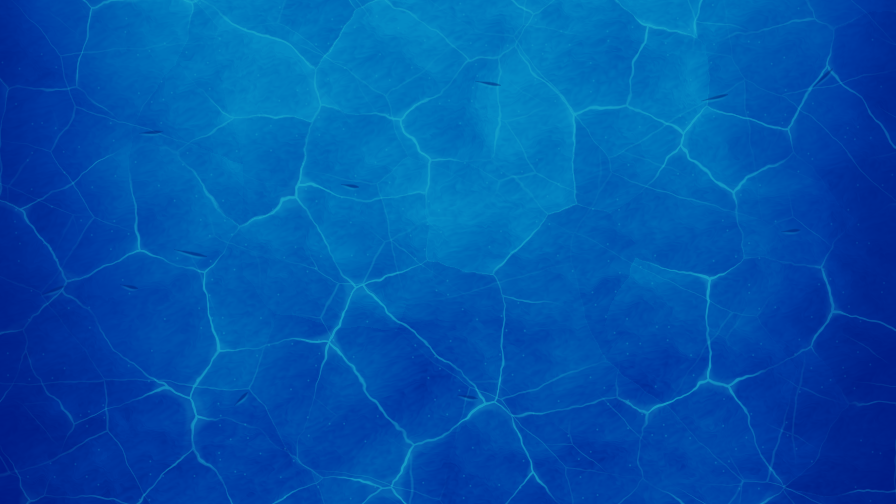
A Shadertoy shader for this texture:

```glsl
// Draws a sheet of deep blue cracked ice with thin cyan veins and dark sides.

const float CELL_DENSITY = 4.9;    // large plates per canvas height
const float SHARD_DENSITY = 3.6;   // faint overlapping shards
const float SPLINTER_DENSITY = 8.0; // finest broken cracks
const float JITTER = 1.0;
const float VEIN_WIDTH = 0.0011;   // in canvas heights
const float VEIN_STRENGTH = 0.66;
const float WEB_STRENGTH = 0.42;
const float CLOUD_STRENGTH = 0.17;
const float WISP_STRENGTH = 0.14;
const float GRAIN_STRENGTH = 0.05;
const float SPECK_DENSITY = 42.0;
const float SLIT_DENSITY = 4.6;
const float TOP_TONE = 0.505;
const float BOTTOM_TONE = 0.262;
const float SIDE_TONE = 0.09;
const vec3 VEIN_COLOR = vec3(0.10, 0.66, 0.80);
const vec3 SLIT_COLOR = vec3(0.0, 0.13, 0.47);

vec2 hash2(vec2 p) {
    vec3 q = fract(vec3(p.xyx) * vec3(0.1031, 0.1030, 0.0973));
    q += dot(q, q.yzx + 33.33);
    return fract((q.xx + q.yz) * q.zy);
}

float gradientNoise(vec2 p) {
    vec2 i = floor(p), f = fract(p);
    vec2 u = f * f * f * (f * (f * 6.0 - 15.0) + 10.0);
    vec2 e = vec2(0.0, 1.0);
    float a = dot(hash2(i) * 2.0 - 1.0, f);
    float b = dot(hash2(i + e.yx) * 2.0 - 1.0, f - e.yx);
    float c = dot(hash2(i + e.xy) * 2.0 - 1.0, f - e.xy);
    float d = dot(hash2(i + e.yy) * 2.0 - 1.0, f - e.yy);
    return mix(mix(a, b, u.x), mix(c, d, u.x), u.y);
}

float fbm(vec2 p) {
    float sum = 0.0, amplitude = 0.6;
    for (int i = 0; i < 5; i++) {
        sum += amplitude * gradientNoise(p);
        p = mat2(1.6, 1.2, -1.2, 1.6) * p + 7.3;
        amplitude *= 0.55;
    }
    return sum;
}

// Returns border distance, rounded border distance, cell id and facet slope.
vec4 plates(vec2 p, float roundness) {
    vec2 cell = floor(p), f = fract(p), nearest = vec2(0.0), home = vec2(0.0);
    float best = 8.0;
    for (int y = -1; y <= 1; y++)
    for (int x = -1; x <= 1; x++) {
        vec2 g = vec2(x, y);
        vec2 r = g + 0.5 + JITTER * (hash2(cell + g) - 0.5) - f;
        if (dot(r, r) < best) { best = dot(r, r); nearest = r; home = g; }
    }
    float border = 8.0, blend = 0.0;
    for (int y = -2; y <= 2; y++)
    for (int x = -2; x <= 2; x++) {
        vec2 g = home + vec2(x, y);
        vec2 r = g + 0.5 + JITTER * (hash2(cell + g) - 0.5) - f;
        vec2 away = r - nearest;
        if (dot(away, away) > 0.0001) {
            float d = dot(0.5 * (r + nearest), normalize(away));
            border = min(border, d);
            blend += exp(-d * roundness);
        }
    }
    vec2 id = hash2(cell + home + 19.0);
    float slope = dot(nearest, vec2(cos(id.y * 6.283), sin(id.y * 6.283)));
    return vec4(border, -log(blend) / roundness, id.x, slope);
}

// Thin line whose presence comes and goes with a noise mask.
float brokenLine(float d, float width, float pixel, float mask, float low, float high) {
    return smoothstep(width + pixel, width * 0.3, d) * smoothstep(low, high, mask);
}

// Short tapered slits: x is the dark body, y the lit lower rim.
vec2 slits(vec2 p, float pixel) {
    vec2 cell = floor(p), result = vec2(0.0);
    for (int y = -1; y <= 1; y++)
    for (int x = -1; x <= 1; x++) {
        vec2 c = cell + vec2(x, y), h = hash2(c + 71.0), k = hash2(c + 37.0);
        float angle = mix(-0.3, 0.8, k.x);
        vec2 r = p - c - h;
        r = mat2(cos(angle), -sin(angle), sin(angle), cos(angle)) * r;
        float t = r.x / mix(0.06, 0.19, h.x);
        float halfWidth = 0.022 * max(1.0 - t * t, 0.0) * (0.55 + 0.45 * t);
        float present = step(0.74, k.y) * step(abs(t), 1.0);
        float body = smoothstep(pixel, -pixel, abs(r.y) - halfWidth);
        float rim = smoothstep(0.01 + pixel, 0.0, abs(r.y + halfWidth + 0.01));
        result = max(result, present * vec2(body, rim * (1.0 - t * t)));
    }
    return result;
}

void mainImage(out vec4 fragColor, in vec2 fragCoord) {
    vec2 uv = fragCoord / iResolution.xy;
    vec2 p = fragCoord / iResolution.y;
    float pixel = 1.0 / iResolution.y;

    // Broad light from the top, sinking into dark sides
    float clouds = fbm(p * 2.6 + 3.0);
    float wisps = fbm(p * vec2(7.0, 10.0) + clouds * 2.0 + 20.0);
    float side = smoothstep(0.46, 1.08, abs(uv.x * 2.0 - 1.0) + clouds * 0.25);
    float tone = mix(BOTTOM_TONE, TOP_TONE, smoothstep(-0.05, 1.05, uv.y));
    tone = mix(tone, SIDE_TONE + 0.04 * uv.y, 0.92 * side);
    float light = 1.0 - 0.7 * side;
    tone += light * (CLOUD_STRENGTH * clouds + WISP_STRENGTH * wisps);
    tone += light * GRAIN_STRENGTH * gradientNoise(p * vec2(70.0, 115.0) + wisps * 8.0);

    // Large plates, with fainter shards and splinters beneath them
    vec2 bend = vec2(fbm(p * 5.0), fbm(p * 5.0 + 40.0));
    vec4 plate = plates((p + 0.05 * bend) * CELL_DENSITY + 11.0, 11.0);
    vec2 q = mat2(0.85, 0.53, -0.53, 0.85) * (p + 0.03 * bend);
    vec4 shard = plates(q * SHARD_DENSITY * vec2(0.85, 1.3) + 53.0, 24.0);
    vec4 splinter = plates(q.yx * SPLINTER_DENSITY * vec2(1.2, 0.7) + 29.0, 24.0);
    float uneven = gradientNoise(p * 4.6 + 80.0) + 0.5 * gradientNoise(p * 13.0 + 9.0);
    float strength = smoothstep(-0.25, 0.42, uneven);
    tone += light * (0.03 * (plate.z - 0.5) + 0.04 * plate.w + 0.03 * shard.w);
    tone += light * 0.025 * (splinter.z - 0.5) * smoothstep(-0.1, 0.3, wisps);
    tone += light * 0.06 * strength * plate.z * exp(-plate.x * 13.0);
    tone = clamp(tone, 0.07, 0.54);
    float blue = 0.55 + 0.41 * tone - 0.08 * (1.0 - smoothstep(0.08, 0.26, tone));
    vec3 color = vec3(0.015 * smoothstep(0.45, 0.54, tone), tone, blue);

    // Veins of uneven strength with filled corners at some junctions
    float vein = brokenLine(plate.x / CELL_DENSITY, VEIN_WIDTH * (0.6 + strength), pixel,
                            uneven, -0.42, 0.35);
    float web = smoothstep(0.004, -0.045, plate.y) * strength * (0.35 + 0.65 * plate.z);
    float crack = brokenLine(shard.x / SHARD_DENSITY, 0.0008, pixel,
                             gradientNoise(p * 3.4 + 31.0), -0.2, 0.35);
    float hair = brokenLine(splinter.x / SPLINTER_DENSITY, 0.0006, pixel,
                            gradientNoise(p * 5.3 + 63.0), 0.02, 0.42);
    float veinLight = mix(1.0, 0.45, side);
    float glint = VEIN_STRENGTH * vein + WEB_STRENGTH * web + 0.34 * crack + 0.30 * hair;
    color = mix(color, VEIN_COLOR, veinLight * clamp(glint, 0.0, 0.78));

    // Dark slits and frozen specks
    vec2 slit = slits(p * SLIT_DENSITY, pixel * SLIT_DENSITY);
    color = mix(color, VEIN_COLOR, 0.35 * slit.y * veinLight);
    color = mix(color, SLIT_COLOR, 0.5 * slit.x);
    vec2 speckCell = floor(p * SPECK_DENSITY), speckHash = hash2(speckCell + 5.0);
    float speckDistance = length(fract(p * SPECK_DENSITY) - 0.2 - 0.6 * speckHash);
    float speck = smoothstep(0.05 + pixel * SPECK_DENSITY, 0.0, speckDistance);
    speck *= step(0.86, hash2(speckCell + 91.0).x);
    color = mix(color, VEIN_COLOR, 0.38 * speck * veinLight);

    fragColor = vec4(color, 1.0);
}
```
